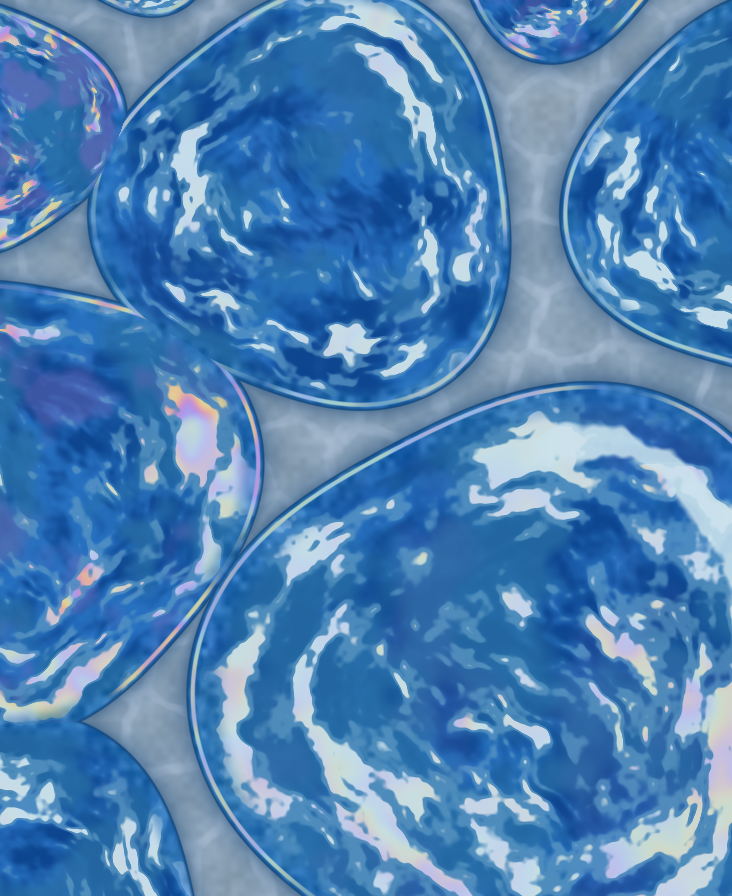
This texture is drawn by a Shadertoy shader. Its source:

```glsl
// Iridescent blue glass pebbles with rippled glints, lying on a pale mesh.
#define TAU 6.2831853
#define STONES 8
#define MESH_SCALE 13.0
#define RING_CELLS 20.0
#define RIPPLES 15.0
#define WARP 0.22
#define GLINT_LEVEL 0.69
#define DEEP vec3(0.05, 0.27, 0.56)
#define BLUE vec3(0.15, 0.44, 0.75)
#define TEAL vec3(0.16, 0.44, 0.65)
#define PALE vec3(0.38, 0.61, 0.77)
#define GLINT vec3(0.80, 0.89, 0.93)

// Each stone: centre x, centre y, radius, iridescence
const vec4 stones[STONES] = vec4[STONES](
    vec4(0.350, 0.775, 0.235, 0.10), vec4(0.586, 0.219, 0.350, 0.25),
    vec4(0.026, 0.447, 0.255, 0.80), vec4(-0.01, 0.860, 0.142, 1.00),
    vec4(0.853, 0.785, 0.215, 0.00), vec4(0.000, -0.05, 0.242, 0.05),
    vec4(0.625, 1.065, 0.128, 0.80), vec4(0.150, 1.080, 0.098, 0.20));

float hash(vec2 p) {
    vec3 q = fract(vec3(p.xyx) * 0.1031);
    q += dot(q, q.yzx + 33.33);
    return fract((q.x + q.y) * q.z);
}

// Value noise that repeats along x, so it can wrap around a stone
float wrapNoise(vec2 p, float period) {
    vec2 i = floor(p), f = fract(p);
    f = f * f * (3.0 - 2.0 * f);
    float a = mod(i.x, period), b = mod(i.x + 1.0, period);
    return mix(mix(hash(vec2(a, i.y)), hash(vec2(b, i.y)), f.x),
               mix(hash(vec2(a, i.y + 1.0)), hash(vec2(b, i.y + 1.0)), f.x), f.y);
}

float noise(vec2 p) { return wrapNoise(p + 200.0, 1024.0); }

float fbm(vec2 p) {
    return 0.55 * noise(p) + 0.28 * noise(p * 2.1 + 17.0) + 0.17 * noise(p * 4.3 + 41.0);
}

// Rounded-triangle outline as a radius for a given angle
float outline(vec4 stone, float angle) {
    float turn = mix(1.31, 0.1, stone.w);
    return stone.z * (1.0 + 0.08 * cos(3.0 * (angle - turn)));
}

// Pale mesh: jittered cells with bright, soft walls
vec3 meshColor(vec2 p) {
    vec2 g = p * MESH_SCALE + 0.35 * (vec2(fbm(p * 20.0), fbm(p * 20.0 + 60.0)) - 0.5);
    vec2 cell = floor(g);
    float near = 9.0, next = 9.0;
    for (int y = -1; y <= 1; y++)
    for (int x = -1; x <= 1; x++) {
        vec2 c = cell + vec2(x, y);
        vec2 site = c + vec2(0.5 * mod(c.y, 2.0), 0.0) + 0.35 * vec2(hash(c + 50.0), hash(c + 90.0));
        float d = length(g - site - 0.15);
        next = min(next, max(near, d));
        near = min(near, d);
    }
    float gap = next - near;
    vec3 col = mix(vec3(0.60, 0.67, 0.73), vec3(0.53, 0.63, 0.72), fbm(p * 9.0));
    col += 0.12 * (near - 0.35);
    float wall = 1.0 - smoothstep(0.06, 0.20, gap);
    col = mix(col, vec3(0.69, 0.76, 0.84), wall * (0.35 + 0.5 * noise(p * 60.0)));
    return col + 0.05 * (noise(p * 130.0) - 0.5);
}

vec3 glassColor(vec2 p, vec4 stone, float id) {
    vec2 q = (p - stone.xy) / stone.z;
    float angle = atan(q.y, q.x);
    float edge = outline(stone, angle);
    float rho = length(q) * stone.z / edge;
    float inset = edge * (1.0 - rho);
    float large = smoothstep(0.26, 0.34, stone.z);
    vec2 seed = q + id * 13.0;

    // Ripples follow the rim outside and run diagonally in the middle
    vec2 w = q + WARP * (vec2(fbm(seed * 3.0), fbm(seed * 3.0 + 40.0)) - 0.5);
    float depth = rho + length(w) - length(q);
    vec2 ring = vec2((atan(w.y, w.x) / TAU + 0.5) * RING_CELLS, depth * RIPPLES + id * 31.0);
    float around = 0.65 * wrapNoise(ring, RING_CELLS)
                 + 0.35 * wrapNoise(ring * vec2(3.0, 2.3), RING_CELLS * 3.0);
    vec2 slant = vec2(w.x - w.y, w.x + w.y) * vec2(5.0, 11.0) + id * 7.0;
    float across = 0.55 * noise(slant) + 0.45 * noise(slant * 2.3);
    float ripple = mix(across, around, smoothstep(0.3, 0.6, depth));
    ripple += 0.13 * (noise(p * 140.0) - 0.5);

    // Body colour
    float tone = 0.5 * fbm(seed * 4.0) + 0.5 * ripple;
    vec3 col = mix(DEEP, BLUE, smoothstep(0.30, 0.62, tone));
    col = mix(col, TEAL, 0.75 * smoothstep(0.40, 0.60, fbm(seed * 2.7 + 70.0)));
    float sheen = smoothstep(0.46, 0.68, fbm(seed * 3.5 + 25.0));
    col = mix(col, vec3(0.46, 0.42, 0.74), 0.55 * stone.w * sheen);

    // Pale ripples, then sharp glints, white or pastel
    float band = smoothstep(0.4, 0.7, depth) * (1.0 - smoothstep(0.87, 0.95, rho));
    float level = GLINT_LEVEL - 0.55 * (fbm(seed * 2.5 + 90.0) - 0.5) - 0.06 * band;
    level += mix(0.12 * (1.0 - smoothstep(0.35, 0.7, rho)), -0.06, large);
    col = mix(col, PALE, 0.65 * smoothstep(level - 0.17, level - 0.05, ripple));
    float shift = fbm(seed * 3.0 + 55.0) * 3.0 + depth * 2.0;
    vec3 pastel = vec3(0.80, 0.69, 0.74) + vec3(0.14, 0.15, 0.20) * cos(TAU * (shift + vec3(0.0, 0.2, 0.55)));
    vec3 glint = mix(GLINT, pastel, clamp(stone.w * (0.5 + sheen), 0.0, 0.9));
    col = mix(col, glint, 0.95 * smoothstep(level, level + 0.07, ripple));

    // Broad window glare on the largest stone
    float glare = 1.0 - smoothstep(0.035, 0.06, abs(rho - 0.80 + 0.12 * (fbm(seed * 7.0) - 0.5)));
    glare *= smoothstep(0.78, 0.88, cos(angle - 0.95)) * large;
    col = mix(col, GLINT, 0.85 * glare);

    // Frosted shoulder, bright rim line and dark outer edge
    float shoulder = smoothstep(0.87, 0.96, rho);
    col = mix(col, mix(TEAL, BLUE, noise(q * 5.0)) + 0.25 * (noise(p * 110.0) - 0.5), 0.65 * shoulder);
    float rimLine = 1.0 - smoothstep(0.0012, 0.0035, abs(inset - 0.007));
    vec3 rimTint = mix(vec3(0.55, 0.78, 0.87), pastel, 0.25 + 0.6 * stone.w);
    col = mix(col, rimTint, rimLine * smoothstep(0.25, 0.75, noise(q * 3.0 + id)));
    return mix(vec3(0.08, 0.29, 0.50), col, smoothstep(0.0, 0.005, inset));
}

void mainImage(out vec4 fragColor, in vec2 fragCoord) {
    vec2 p = fragCoord / iResolution.y;
    float soft = 1.0 / iResolution.y;

    // Find the closest stone
    float dist = 9.0;
    int closest = 0;
    for (int i = 0; i < STONES; i++) {
        vec2 o = p - stones[i].xy;
        float d = length(o) - outline(stones[i], atan(o.y, o.x));
        if (d < dist) { dist = d; closest = i; }
    }

    // Shadowed mesh below, glass on top
    vec3 col = mix(meshColor(p), vec3(0.22, 0.37, 0.53), 0.65 * exp(-max(dist, 0.0) / 0.014));
    vec3 glass = glassColor(p, stones[closest], float(closest) + 1.0);
    col = mix(glass, col, smoothstep(-soft, soft, dist));
    fragColor = vec4(clamp(col, 0.0, 1.0), 1.0);
}
```
